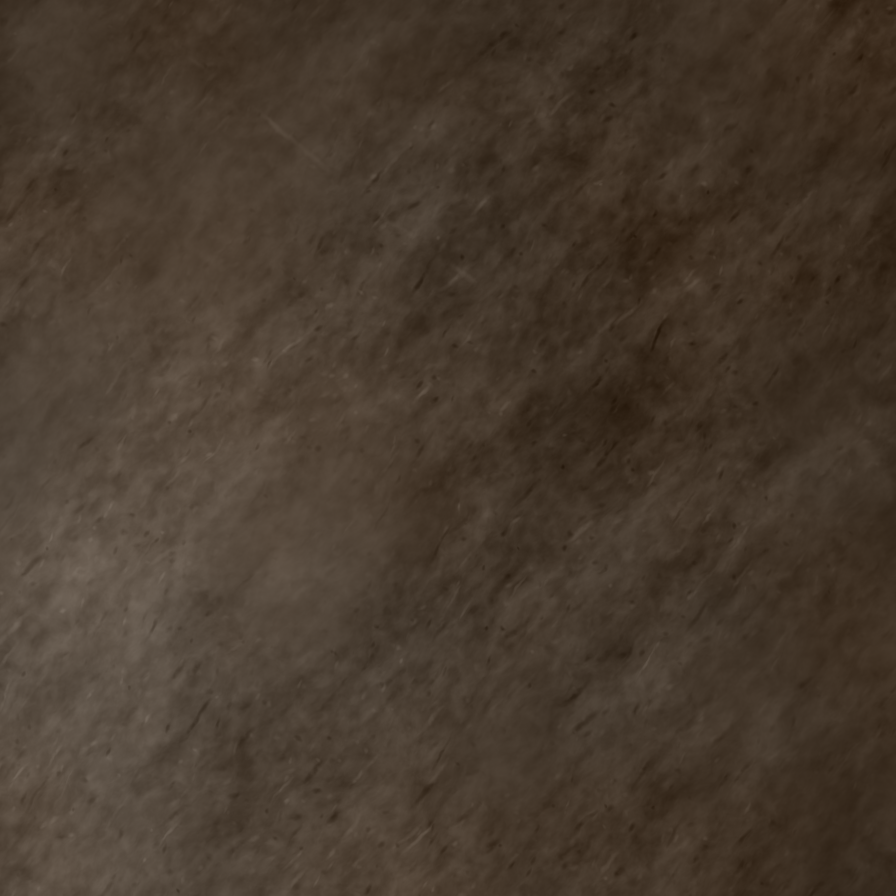
Give the GLSL for this texture, as a Shadertoy shader.

```glsl
// Dark brown weathered slate with soft diagonal streaks, pits and pale flecks.

#define GRAIN_ANGLE 0.86
#define BASE_TONE 0.233
#define GLOW_GAIN 0.118
#define CLOUD_GAIN 0.125
#define STREAK_GAIN 0.125
#define MOTTLE_GAIN 0.060
#define GRAIN_GAIN 0.075
#define PIT_DEPTH 0.110
#define FLECK_GAIN 0.095
#define WARMTH 0.040

// Integer hash: two random values in 0..1 per lattice cell.
vec2 hash2(vec2 cell, float seed) {
    uvec2 v = uvec2(ivec2(cell)) + uvec2(uint(seed) * 747u, uint(seed) * 319u);
    v = v * 1664525u + 1013904223u;
    v.x += v.y * 1664525u;
    v.y += v.x * 1664525u;
    v ^= v >> 16u;
    v.x += v.y * 1664525u;
    v.y += v.x * 1664525u;
    v ^= v >> 16u;
    return vec2(v & 65535u) / 65535.0;
}

float noise(vec2 p, float seed) {
    vec2 i = floor(p), f = fract(p);
    f = f * f * (3.0 - 2.0 * f);
    float low = mix(hash2(i, seed).x, hash2(i + vec2(1, 0), seed).x, f.x);
    float high = mix(hash2(i + vec2(0, 1), seed).x, hash2(i + vec2(1, 1), seed).x, f.x);
    return mix(low, high, f.y);
}

// Layered noise, centred on zero.
float fbm(vec2 p, float seed) {
    float sum = 0.0, gain = 0.5;
    for (int i = 0; i < 4; i++) {
        sum += gain * (noise(p, seed + float(i)) - 0.5);
        p = mat2(0.98, 0.2, -0.2, 0.98) * p * 2.03;
        gain *= 0.52;
    }
    return sum;
}

// Scattered soft marks, one per cell, with varied size, tilt and strength.
float marks(vec2 p, vec2 halfSize, float density, float seed) {
    vec2 home = floor(p);
    float cover = 0.0;
    for (int y = -1; y <= 1; y++)
    for (int x = -1; x <= 1; x++) {
        vec2 cell = home + vec2(x, y);
        vec2 place = hash2(cell, seed);
        vec2 form = hash2(cell, seed + 1.0);
        vec2 pick = hash2(cell, seed + 2.0);
        vec2 d = p - cell - place;
        d.y += d.x * (form.y - 0.5) * 0.9;
        vec2 size = halfSize * mix(vec2(0.35, 0.6), vec2(1.2), form);
        float mark = smoothstep(1.0, 0.1, length(d / size));
        cover = max(cover, mark * step(pick.x, density) * mix(0.3, 1.0, pick.y));
    }
    return cover;
}

// Faint straight vein crossing the streaks.
float vein(vec2 p, vec2 a, vec2 b) {
    vec2 span = b - a;
    float t = clamp(dot(p - a, span) / dot(span, span), 0.0, 1.0);
    return smoothstep(0.005, 0.0, length(p - a - span * t));
}

void mainImage(out vec4 fragColor, in vec2 fragCoord) {
    vec2 uv = fragCoord / iResolution.xy;
    vec2 axis = vec2(cos(GRAIN_ANGLE), sin(GRAIN_ANGLE));
    vec2 warped = uv + 0.025 * vec2(fbm(uv * 5.0, 3.0), fbm(uv * 5.0, 13.0));
    warped += 0.009 * vec2(fbm(uv * 38.0, 7.0), fbm(uv * 38.0, 17.0));
    // x runs along the streaks, y across them.
    vec2 q = vec2(dot(warped, axis), dot(warped, vec2(-axis.y, axis.x))) + 4.0;

    // Broad light and cloudy patches.
    float glow = smoothstep(1.0, 0.0, length(uv - vec2(0.0, 0.14)));
    float tone = BASE_TONE + GLOW_GAIN * glow;
    tone += CLOUD_GAIN * fbm(q * vec2(3.5, 7.0), 21.0);

    // Streaks, mottling and grain, stronger where the surface is rough.
    float rough = smoothstep(-0.18, 0.14, fbm(q * vec2(4.0, 6.0), 31.0));
    rough *= mix(1.0, 0.5, smoothstep(0.6, 1.0, uv.y - 0.3 * uv.x));
    tone += STREAK_GAIN * mix(0.55, 1.0, rough) * fbm(q * vec2(9.0, 30.0), 41.0);
    tone += MOTTLE_GAIN * mix(0.7, 1.2, rough) * fbm(q * vec2(28.0, 46.0), 46.0);
    tone += GRAIN_GAIN * mix(0.7, 1.25, rough) * fbm(q * vec2(75.0, 105.0), 51.0);

    // Dark cracks and pits, then pale ridges and flecks.
    float pits = marks(q * vec2(15.0, 34.0), vec2(0.48, 0.17), 0.38, 61.0);
    pits = max(pits, 0.8 * marks(q * vec2(46.0, 64.0), vec2(0.38, 0.30), 0.34, 71.0));
    float flecks = marks(q * vec2(15.0, 36.0), vec2(0.48, 0.14), 0.34, 81.0);
    flecks = max(flecks, 0.8 * marks(q * vec2(48.0, 68.0), vec2(0.40, 0.28), 0.36, 91.0));
    float breaks = 0.35 + 0.65 * smoothstep(-0.12, 0.15, fbm(uv * 60.0, 101.0));
    tone -= PIT_DEPTH * pits * breaks * mix(0.22, 0.8, rough);
    tone += FLECK_GAIN * flecks * breaks * mix(0.25, 0.8, rough);

    float veinFade = smoothstep(0.0, 0.15, fbm(uv * 9.0, 111.0));
    tone += 0.04 * veinFade * vein(warped, vec2(0.14, 1.0), vec2(0.52, 0.69));

    // Brown stone, rustier at the upper right and greyer elsewhere.
    float rust = fbm(uv * 4.0, 121.0) + 0.22 * (uv.x + uv.y - 1.0);
    vec3 color = tone + vec3(0.0, -0.051, -0.100);
    color += WARMTH * rust * vec3(0.5, -0.15, -0.6);
    fragColor = vec4(clamp(color, 0.0, 1.0), 1.0);
}
```
